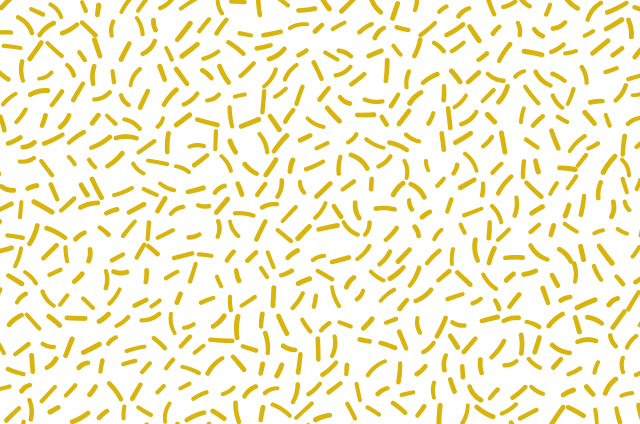
This pattern is drawn by a Shadertoy shader. Its source:

```glsl
// Scattered mustard confetti strokes, short and slightly bent, on white.

// Lengths are in units of the canvas height.
const vec3  PAPER        = vec3(1.0);
const vec3  MUSTARD      = vec3(0.85, 0.705, 0.05);
const float CELL         = 0.0532;  // mean spacing of the strokes
const float JITTER       = 0.46;    // scatter inside a cell, 0 to 1
const float RADIUS       = 0.0053;  // half the stroke width
const float RADIUS_VARY  = 0.12;
const float HALF_MIN     = 0.0107;  // half length without the round caps
const float HALF_MAX     = 0.0262;
const float CLEARANCE    = 0.0045;  // kept from the border to a neighbour
const float BEND         = 0.0055;  // largest sag of a curved stroke
const float SLANT        = 0.6;     // favoured direction in radians
const float SLANT_SPREAD = 0.8;
const float SLANT_SHARE  = 0.3;
const int   ANGLE_TRIES  = 3;
const float PI           = 3.14159;

// Four random values per cell and channel
vec4 hash(vec2 cell, int channel) {
    uvec4 v = uvec4(ivec4(ivec2(cell), channel, channel + 7));
    v = v * 1664525u + 1013904223u;
    for (int i = 0; i < 2; i++) {
        v += v.yzxy * v.wxyz;
        v ^= v >> 16u;
    }
    return vec4(v >> 8u) / 16777216.0;
}

// Odd rows are shifted by half a cell
float rowShift(float row) {
    return 0.5 * mod(row, 2.0);
}

vec2 strokeCentre(vec2 cell) {
    vec2 jitter = (hash(cell, 1).xy - 0.5) * JITTER;
    return (cell + 0.5 + jitter + vec2(rowShift(cell.y), 0.0)) * CELL;
}

// Picks the direction with the most room; returns (direction, free half length)
vec3 roomiestDirection(vec2 cell, vec2 centre) {
    vec2 directions[ANGLE_TRIES];
    float rooms[ANGLE_TRIES];
    for (int k = 0; k < ANGLE_TRIES; k++) {
        vec4 r = hash(cell, 20 + k);
        float angle = r.x < SLANT_SHARE ? SLANT + (r.y - 0.5) * SLANT_SPREAD : r.y * PI;
        directions[k] = vec2(cos(angle), sin(angle));
        rooms[k] = HALF_MAX;
    }

    // Stay on the near side of the midline to each neighbour
    for (int j = -1; j <= 1; j++)
    for (int i = -1; i <= 1; i++) {
        if (i == 0 && j == 0) continue;
        vec2 toNeighbour = strokeCentre(cell + vec2(i, j)) - centre;
        float gap = length(toNeighbour);
        for (int k = 0; k < ANGLE_TRIES; k++) {
            float along = abs(dot(directions[k], toNeighbour)) / gap;
            rooms[k] = min(rooms[k], (0.5 * gap - CLEARANCE) / max(along, 0.01));
        }
    }

    vec3 best = vec3(directions[0], rooms[0]);
    for (int k = 1; k < ANGLE_TRIES; k++)
        if (rooms[k] > best.z) best = vec3(directions[k], rooms[k]);
    return best;
}

// Signed distance to the bent, round-capped stroke of a cell
float strokeDistance(vec2 p, vec2 cell) {
    vec2 centre = strokeCentre(cell);
    vec3 room = roomiestDirection(cell, centre);
    vec4 shape = hash(cell, 40);
    float halfLength = min(mix(HALF_MIN, HALF_MAX, shape.x), room.z);

    vec2 offset = p - centre;
    vec2 q = vec2(dot(offset, room.xy), dot(offset, vec2(-room.y, room.x)));
    float t = clamp(q.x / halfLength, -1.0, 1.0);
    float signedBend = 2.0 * shape.y - 1.0;
    float sag = BEND * signedBend * abs(signedBend) * halfLength / HALF_MAX;
    q.y -= sag * (t * t - 0.4);

    // Uneven pen pressure along the stroke
    float pressure = (shape.z - 0.5) * 2.0 + (shape.w - 0.5) * t;
    return length(q - vec2(t * halfLength, 0.0)) - RADIUS * (1.0 + RADIUS_VARY * pressure);
}

void mainImage(out vec4 fragColor, in vec2 fragCoord) {
    vec2 p = fragCoord / iResolution.y;
    float row = floor(p.y / CELL);

    // Nearest stroke among the surrounding cells
    float d = 1.0;
    for (int j = -1; j <= 1; j++) {
        float y = row + float(j);
        float column = floor(p.x / CELL - rowShift(y));
        for (int i = -1; i <= 1; i++)
            d = min(d, strokeDistance(p, vec2(column + float(i), y)));
    }

    float ink = clamp(0.5 - d * iResolution.y, 0.0, 1.0);
    fragColor = vec4(mix(PAPER, MUSTARD, ink), 1.0);
}
```
